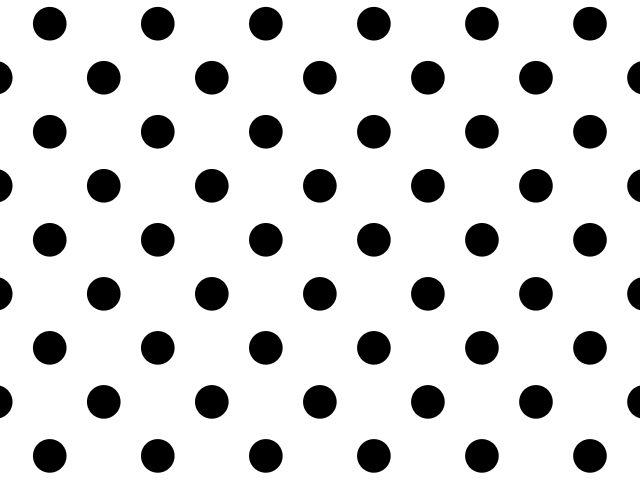
Reproduce this pattern procedurally as a WebGL 1 fragment shader.

```glsl
precision highp float;

uniform vec2 u_resolution;

// Lengths are fractions of the canvas height.
#define PERIOD 0.2251
#define DOT_RADIUS 0.0350
#define LATTICE_SHIFT vec2(-0.0003, 0.0004)
#define PAPER_COLOR vec3(1.0)
#define DOT_COLOR vec3(0.0)

// Distance to the nearest point of a square grid.
float gridDistance(vec2 p) {
    return length((fract(p / PERIOD + 0.5) - 0.5) * PERIOD);
}

// Signed distance to dots on two grids staggered by half a period.
float staggeredDots(vec2 p) {
    vec2 halfStep = vec2(0.5 * PERIOD, 0.0);
    return min(gridDistance(p - halfStep), gridDistance(p - halfStep.yx)) - DOT_RADIUS;
}

void main() {
    // Centered coordinates keep the dots round at any aspect ratio.
    float pixel = 1.0 / u_resolution.y;
    vec2 p = (gl_FragCoord.xy - 0.5 * u_resolution) * pixel - LATTICE_SHIFT;

    // One-pixel edge smoothing.
    float ink = clamp(0.5 - staggeredDots(p) / pixel, 0.0, 1.0);
    gl_FragColor = vec4(mix(PAPER_COLOR, DOT_COLOR, ink), 1.0);
}
```
